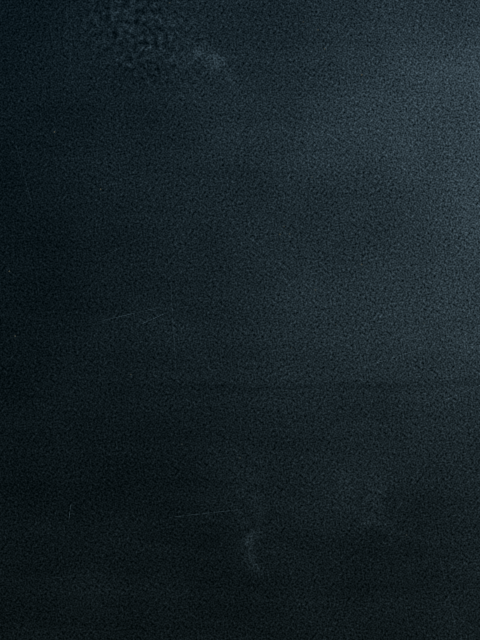
Write a Shadertoy shader that draws this texture.

```glsl
// Dark blue-black worn metal plate: a soft sheen at the upper right, fine grain,
// faint horizontal streaks, chalky smudges, thin scratches and sparse specks.
// Gradient noise drives every layer; one tone value maps dark to light.

#define DARK_COLOR vec3(0.046, 0.083, 0.102)
#define LIGHT_COLOR vec3(0.178, 0.233, 0.264)
#define SPECK_COLOR vec3(0.27, 0.27, 0.23)
#define GRAIN_SCALE 250.0
#define GRAIN_AMOUNT 0.90
#define SHEEN_CONTRAST 1.35
#define CLOUD_AMOUNT 0.48
#define STREAK_AMOUNT 0.13
#define SCRATCH_COUNT 22
#define SCRATCH_WIDTH 0.0011
#define SCRATCH_AMOUNT 1.5
#define SPECK_SCALE 75.0

vec2 hash2(vec2 p) {
    vec3 q = fract(p.xyx * vec3(0.1031, 0.1030, 0.0973));
    q += dot(q, q.yzx + 33.33);
    return fract((q.xx + q.yz) * q.zy);
}

float gradientNoise(vec2 p) {
    vec2 cell = floor(p), f = fract(p);
    vec2 w = f * f * f * (f * (f * 6.0 - 15.0) + 10.0);
    vec4 corner;
    for (int i = 0; i < 4; i++) {
        vec2 o = vec2(i & 1, i >> 1);
        float angle = 6.2832 * hash2(cell + o + 57.0).x;
        corner[i] = dot(vec2(cos(angle), sin(angle)), f - o);
    }
    return mix(mix(corner.x, corner.y, w.x), mix(corner.z, corner.w, w.x), w.y);
}

float fbm(vec2 p) {
    float sum = 0.0, amp = 0.6;
    for (int i = 0; i < 4; i++) {
        sum += amp * gradientNoise(p);
        p = mat2(1.6, 1.2, -1.2, 1.6) * p + 13.7;
        amp *= 0.55;
    }
    return sum;
}

// Soft elliptical mask, turned by an angle
float smudge(vec2 p, vec2 center, vec2 radius, float angle) {
    vec2 d = p - center;
    float c = cos(angle), s = sin(angle);
    d = vec2(c * d.x + s * d.y, c * d.y - s * d.x) / radius;
    return exp(-dot(d, d));
}

// Broad light, brightest at the right and fading to the lower left
float sheen(vec2 uv) {
    float height = 0.2 + 0.8 * smoothstep(0.0, 0.8, uv.y);
    height -= 0.3 * smoothstep(0.82, 1.05, uv.y);
    float light = 0.03 + 0.08 * uv.y + 0.85 * pow(uv.x, 1.2) * height;
    return 0.34 + SHEEN_CONTRAST * (light - 0.34);
}

// Thin tapered lines: mostly shallow rises, some steep
float scratches(vec2 p, float pixel) {
    float sum = 0.0;
    for (int i = 0; i < SCRATCH_COUNT; i++) {
        vec2 place = hash2(vec2(i, 3.0)), kind = hash2(vec2(i, 19.0));
        vec2 look = hash2(vec2(i, 41.0));
        float angle = kind.x < 0.6 ? mix(-0.05, 0.5, kind.y) : mix(1.2, 2.3, kind.y);
        vec2 dir = vec2(cos(angle), sin(angle));
        vec2 d = p - place * vec2(1.0, 1.333);
        float along = dot(d, dir);
        float across = dot(d, vec2(-dir.y, dir.x)) + 0.3 * along * along * (look.x - 0.5);
        float halfLength = mix(0.02, 0.12, look.x);
        float taper = 1.0 - smoothstep(0.6, 1.0, abs(along) / halfLength);
        float wear = 0.65 + 0.8 * gradientNoise(vec2(along * 70.0, float(i) * 7.3));
        float width = max(SCRATCH_WIDTH, pixel * 0.5);
        float line = exp(-across * across / (width * width));
        sum += line * taper * wear * mix(0.12, 0.8, look.y * look.y);
    }
    return sum;
}

// Rare round dust dots
float specks(vec2 p, float pixel) {
    vec2 cell = floor(p * SPECK_SCALE);
    vec2 pick = hash2(cell + 101.0);
    vec2 spot = (cell + 0.25 + 0.5 * hash2(cell + 211.0)) / SPECK_SCALE;
    float dotMask = 1.0 - smoothstep(0.0006, 0.0010 + pixel, length(p - spot));
    return dotMask * step(0.996, pick.x) * pick.y;
}

void mainImage(out vec4 fragColor, in vec2 fragCoord) {
    vec2 uv = fragCoord / iResolution.xy;
    vec2 p = fragCoord / iResolution.x;
    float pixel = 1.0 / iResolution.x;

    // Sheen, clouds and horizontal streaks
    float tone = sheen(uv);
    float cloud = fbm(p * 4.0 + 4.0);
    tone += CLOUD_AMOUNT * cloud * (0.5 + 0.5 * clamp(tone, 0.0, 1.0));
    tone += STREAK_AMOUNT * fbm(vec2(p.x * 2.0, p.y * 24.0 + 0.8 * p.x));
    float bandLine = p.y - 0.515 - 0.02 * p.x - 0.02 * gradientNoise(p * 4.0);
    tone -= 0.13 * exp(-pow(bandLine / 0.008, 2.0)) * smoothstep(0.1, 0.6, p.x);

    // Pebbled patch with a chalky tail, and ragged wisps near the bottom
    vec2 ragged = p + 0.045 * vec2(fbm(p * 14.0), fbm(p * 14.0 + 50.0));
    float pebbles = gradientNoise(p * 85.0 + 2.0 * cloud) + 0.5 * fbm(p * 40.0);
    float chalk = smoothstep(-0.25, 0.4, fbm(p * 30.0));
    tone += smudge(ragged, vec2(0.29, 1.27), vec2(0.13, 0.09), -0.5) * (0.10 + 0.85 * pebbles);
    tone += smudge(ragged, vec2(0.43, 1.21), vec2(0.075, 0.011), -0.65) * 0.60 * chalk;
    tone += smudge(ragged, vec2(0.525, 0.22), vec2(0.026, 0.11), 0.08) * 0.62 * chalk;
    tone += smudge(ragged, vec2(0.79, 0.27), vec2(0.12, 0.045), -0.8) * 0.28 * chalk;

    // Fine grain at two sizes, on turned lattices
    vec2 turned = mat2(0.8, 0.6, -0.6, 0.8) * p + 3.0;
    float grain = gradientNoise(turned * GRAIN_SCALE);
    grain += 0.6 * gradientNoise(turned.yx * GRAIN_SCALE * 0.61 + 31.0);
    grain += 0.6 * grain * abs(grain);
    tone += GRAIN_AMOUNT * grain * (0.45 + 0.45 * clamp(tone, 0.0, 1.0));
    tone += SCRATCH_AMOUNT * scratches(p, pixel);

    // Colour: bluer at the upper left, a little less blue toward the bottom
    vec3 color = mix(DARK_COLOR, LIGHT_COLOR, max(tone, -0.33));
    color += vec3(0.006, 0.001, -0.010) * (1.0 - uv.y);
    color += vec3(-0.008, 0.002, 0.006) * (1.0 - uv.x) * uv.y;
    color = mix(color, SPECK_COLOR, specks(p, pixel));
    fragColor = vec4(clamp(color, 0.0, 1.0), 1.0);
}
```
